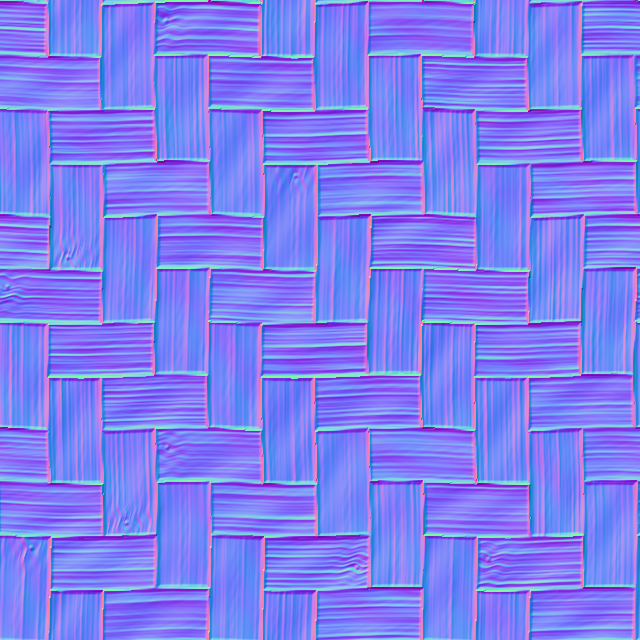
Give the GLSL for this texture map, as a WebGL 1 fragment shader.

```glsl
precision highp float;
// Tangent-space normal map of a two-over-two twill weave of flat, fibrous strips.

uniform vec2 u_resolution;

#define CELLS 12.0          // strip widths across the tile (four per weave repeat)
#define OFFSET vec2(0.08, -0.05)
#define WARP 0.028          // drift of the strip edges
#define EDGE_WIDTH 0.068    // rounded border of a strip
#define EDGE_DEPTH 0.046
#define FIBRES 8.5          // mean fibre count across a strip
#define RELIEF_ACROSS 0.045 // fibre height on horizontal strips
#define RELIEF_DOWN 0.034   // fibre height on vertical strips
#define LEAN 0.06           // shared slope of the strips
#define FRAYED 0.09         // share of strips with a knot
#define SAMPLE_STEP 0.019   // half-width of the slope filter
#define TAU 6.2831853

float hash(vec2 p) {
  return fract(sin(dot(p, vec2(127.1, 311.7))) * 4375.85);
}

// Upper envelope of jittered, lopsided ridges: gentle rise, sharp fall.
float fibreRidges(float x, float seed) {
  float cell = floor(x);
  float top = -1.0;
  for (int i = -1; i <= 1; i++) {
    float id = cell + float(i);
    float d = x - id - 0.1 - 0.8 * hash(vec2(id, seed));
    float fall = d * d * (d > 0.0 ? 3.0 : 1.0);
    top = max(top, 0.55 * hash(vec2(seed, id + 7.0)) - fall);
  }
  return top;
}

// Height of one strip; s.x runs along it (0..2), s.y across it (0..1).
float stripHeight(vec2 s, vec2 id, float relief) {
  float seed = 40.0 * hash(id);
  float kind = hash(id + 3.7);
  float phase = TAU * kind;

  // Knot near one end, which bends the fibres around it.
  float hasKnot = step(1.0 - FRAYED, hash(id + 9.3));
  vec2 knotAt = vec2(kind > 0.5 ? 0.22 : 1.75, 0.3 + 0.4 * hash(id + 5.1));
  vec2 away = s - knotAt;
  float knot = hasKnot * exp(-dot(away * away, vec2(9.0, 3.5)));

  // Nearly straight fibres: a coarse and a fine layer that fade in and out.
  float v = s.y + 0.006 * sin(2.2 * s.x + phase)
          + 0.002 * sin(7.0 * s.x + 9.0 * s.y + seed)
          + 0.04 * knot * sin(13.0 * s.x + 8.0 * s.y + phase);
  float count = FIBRES * (0.8 + 0.5 * hash(id + 1.9));
  float strength = 0.55 + 0.65 * hash(id + 6.4);
  float fade = 0.8 + 0.35 * sin(1.8 * s.x + 11.0 * s.y + seed);
  float fade2 = 0.8 + 0.4 * sin(2.7 * s.x - 8.0 * s.y + phase);
  float fibres = fade * fibreRidges(v * count, seed)
               + 0.28 * fade2 * fibreRidges(v * count * 2.3, seed + 5.0);
  float h = relief * strength * fibres;
  h += 0.0016 * sin(67.0 * v + seed) * fade2;

  // Small dents and knot relief.
  h += 0.0010 * sin(17.0 * s.x + 4.0 * sin(13.0 * s.y + seed)) * fade;
  h += 0.012 * knot * sin(27.0 * s.y + phase) * sin(15.0 * s.x + seed);
  float r2 = dot(away, away);
  h += hasKnot * (0.035 * exp(-r2 * 160.0) - 0.055 * exp(-r2 * 600.0));

  // Broad shape: lean, tilt, lengthwise bow and soft swells.
  vec2 c = s - vec2(1.0, 0.5);
  float broad = LEAN * (c.y - 0.6 * c.x) - 0.028 * c.x * c.x;
  broad += 0.13 * (kind - 0.5) * c.y + 0.07 * (hash(id + 8.2) - 0.5) * c.x;
  broad += 0.016 * sin(7.5 * s.y + 1.2 * sin(1.9 * s.x + phase) + seed);
  broad += 0.013 * sin(4.6 * s.x + 2.2 * sin(3.5 * s.y + seed) + phase);

  // Borders round down into the groove between strips.
  vec2 border = min(s, vec2(2.0, 1.0) - s);
  float inset = min(border.x, border.y) + 0.005 * sin(9.0 * s.x + seed);
  return smoothstep(0.0, EDGE_WIDTH, inset) * (EDGE_DEPTH + h) + broad;
}

// Each strip covers two cells and steps one cell sideways per row.
float weaveHeight(vec2 p) {
  p += WARP * sin(p.yx * TAU / CELLS * vec2(2.0, 3.0) + vec2(0.6, 2.2));
  vec2 cell = floor(p);
  vec2 f = p - cell;
  float k = floor(mod(cell.x - cell.y + 1.5, 4.0));
  if (k < 1.5) {
    vec2 start = mod(cell - vec2(k, 0.0), CELLS);
    return stripHeight(vec2(f.x + k, f.y), start, RELIEF_ACROSS);
  }
  float j = 3.0 - k;
  vec2 id = mod(cell - vec2(0.0, j), CELLS) + 20.0;
  return stripHeight(vec2(f.y + j, f.x), id, RELIEF_DOWN);
}

void main() {
  vec2 uv = gl_FragCoord.xy / u_resolution;
  vec2 p = vec2(uv.x, 1.0 - uv.y) * CELLS + OFFSET; // y points down
  vec2 e = vec2(SAMPLE_STEP, 0.0);
  vec2 slope = vec2(weaveHeight(p + e.xy) - weaveHeight(p - e.xy),
                    weaveHeight(p + e.yx) - weaveHeight(p - e.yx)) / (2.0 * SAMPLE_STEP);
  vec3 normal = normalize(vec3(-slope, 1.0));
  normal.z *= 0.97; // slightly softened blue
  gl_FragColor = vec4(0.5 + 0.5 * normal, 1.0);
}
```
